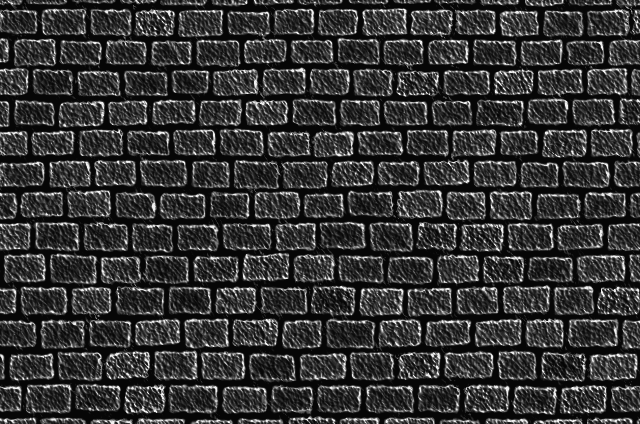
Write a Shadertoy shader that draws this texture.

```glsl
#define ROW_PITCH 0.0491
#define ROW_START 0.757
#define COL_PITCH 1.445
#define COL_GROWTH 0.0098
#define ROW_SHIFT 0.35
#define JOINT_HALF vec2(0.08, 0.068)
#define CORNER 0.11
#define RIM_WIDTH 0.034
#define GRAIN_SCALE vec2(10.5, 6.5)
#define GRAIN_CONTRAST 2.0
#define STONE_LEVEL 0.135
#define MORTAR_LEVEL 0.025

float hash(vec2 p) {
    return fract(sin(dot(p, vec2(127.1, 311.7))) * 43758.5);
}

// Distance to the nearest scattered point
float cellular(vec2 p) {
    vec2 base = floor(p), f = p - base;
    float nearest = 4.0;
    for (int y = -1; y <= 1; y++)
    for (int x = -1; x <= 1; x++) {
        vec2 o = vec2(x, y), id = base + o;
        vec2 r = o + vec2(hash(id), hash(id + 37.3)) - f;
        nearest = min(nearest, dot(r, r));
    }
    return sqrt(nearest);
}

// Smooth irregular value in about -1..1
float waves(vec2 p) {
    return 0.5 * sin(p.x * 1.7 + 1.3 * sin(p.y * 2.1))
         + 0.3 * sin(p.y * 3.7 + 1.9 * sin(p.x * 2.9))
         + 0.2 * sin(p.x * 6.1 - p.y * 5.3);
}

float roundBox(vec2 p, vec2 halfSize, float radius) {
    vec2 q = abs(p) - halfSize + radius;
    return length(max(q, 0.0)) + min(max(q.x, q.y), 0.0) - radius;
}

// Joint between stones, in columns
float joint(float col, float row) {
    return col + 0.14 * (hash(vec2(col, row + 5.0)) - 0.5);
}

void mainImage(out vec4 fragColor, in vec2 fragCoord) {
    // Row units, y running downwards
    vec2 p = vec2(fragCoord.x, iResolution.y - fragCoord.y) / (iResolution.x * ROW_PITCH);
    float pixel = 1.0 / (iResolution.x * ROW_PITCH);

    // Slightly sagging courses
    float v = p.y + 0.21 * sin(p.y * 0.232) + ROW_START + 0.025 * sin(p.x * 0.6 + p.y);
    float row = floor(v);

    // Columns, each course shifted against the last
    float pitch = COL_PITCH + COL_GROWTH * (row - 1.0);
    float shift = 0.44 + ROW_SHIFT * (row - 1.0) + 0.3 * step(4.0, row);
    float u = p.x / pitch - shift + 0.5;
    float col = floor(u);
    col += step(joint(col + 1.0, row), u) - step(u, joint(col, row));
    float left = joint(col, row), right = joint(col + 1.0, row);
    vec2 id = vec2(col, row);
    float tone = hash(id + 11.0), wear = hash(id + 23.0);

    // Two layers of relief, lit from the upper right
    vec2 g = vec2(dot(p, vec2(0.8, -0.6)), dot(p, vec2(0.6, 0.8))) * GRAIN_SCALE;
    g += 0.3 * vec2(waves(p * 4.0), waves(p.yx * 4.0 + 3.0));
    vec2 lightStep = vec2(0.5, 0.06);
    float pits = cellular(g);
    float lumps = cellular(g * 0.47 + 19.0);
    float relief = pits - cellular(g + lightStep)
                 + 0.9 * (lumps - cellular((g + lightStep) * 0.47 + 19.0));

    // Stone outline: tilted, wavy and chipped
    vec2 halfSize = vec2(0.5 * (right - left) * pitch, 0.5) - JOINT_HALF;
    halfSize.y -= 0.05 * hash(id + 31.0);
    vec2 q = vec2((u - 0.5 * (left + right)) * pitch, v - row - 0.5);
    q.y += 0.05 * (hash(id + 41.0) - 0.5) + 0.08 * (tone - 0.5) * q.x;
    q.x += 0.12 * (wear - 0.5) * q.y;
    float crumble = smoothstep(0.25, 0.9, waves(p * 0.73 + 2.0));
    float d = roundBox(q, halfSize, CORNER);
    d += 0.02 * waves(p * 3.3) + 0.012 * waves(p.yx * 6.0);
    d += 0.05 * (lumps - 0.45) + (0.03 + 0.09 * crumble) * (pits - 0.45);

    // Stone face, brighter towards its border and in patches
    float coarse = smoothstep(0.86, 0.94, wear);
    float patches = 1.0 + 0.3 * waves(p * 0.9 + 5.0);
    float face = STONE_LEVEL * (0.65 + 0.7 * tone) * patches;
    face += 0.14 * exp(min(d, 0.0) * 8.0);
    face *= exp(relief * GRAIN_CONTRAST * (1.0 + 0.4 * coarse));

    // Broken pale rim, strongest on the top and right
    vec2 side = clamp(q / halfSize, -1.0, 1.0);
    float rimLight = 0.46 + 0.15 * side.x - 0.2 * side.y;
    float broken = (0.75 + 0.4 * waves(p * 2.3 + 1.0)) * (0.5 + 0.9 * pits);
    float rimOffset = (d + 0.045) / RIM_WIDTH;
    float rim = exp(-rimOffset * rimOffset) * rimLight * broken;

    // Dark mortar with a few loose grains
    float debris = smoothstep(0.25, 0.8, waves(p * 1.9 + 7.0)) * (0.3 + 0.7 * crumble);
    float mortar = MORTAR_LEVEL + debris * 1.4 * max(relief - 0.1, 0.0);

    float edge = max(0.03, pixel);
    float stone = 1.0 - smoothstep(-edge, edge, d);
    float level = mix(mortar, face + rim, stone);
    fragColor = vec4(vec3(clamp(level, 0.0, 0.94)), 1.0);
}
```
